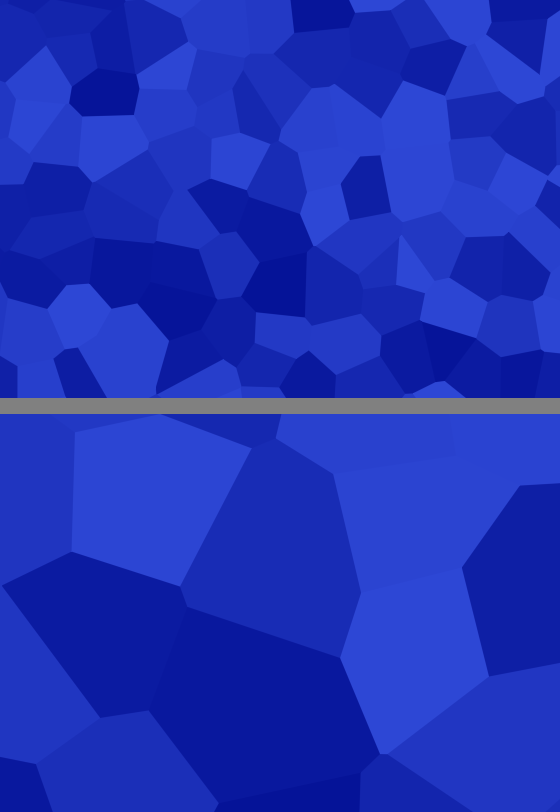
Top, the full canvas; bottom, a detail of the centre.
Reproduce this background procedurally as a Shadertoy shader.

```glsl
const float CELLS_PER_HEIGHT = 8.0;
const float JITTER = 1.0;         // 0 = square grid, 1 = fully scattered seeds
const float SHADE_FLOOR = 0.065;  // lifts the darkest cells
const float SHADE_RANGE = 0.985;  // floor + range above 1 lets light cells merge
const float EDGE_PIXELS = 0.7;    // half width of the smoothed edge
const uint SEED = 23u;
const vec3 DARK_BLUE = vec3(0.008, 0.058, 0.575);
const vec3 LIGHT_BLUE = vec3(0.178, 0.278, 0.836);

// Integer hash: xy places the seed, z sets the shade
vec3 hashCell(ivec2 cell) {
    uvec3 v = uvec3(uvec2(cell + 64), SEED);
    v = v * 1664525u + 1013904223u;
    v.x += v.y * v.z;
    v.y += v.z * v.x;
    v.z += v.x * v.y;
    v ^= v >> 16u;
    v.x += v.y * v.z;
    v.y += v.z * v.x;
    v.z += v.x * v.y;
    return vec3(v >> 8u) / 16777216.0;
}

vec3 shadeColor(float shade) {
    float tone = min(SHADE_FLOOR + SHADE_RANGE * shade, 1.0);
    return mix(DARK_BLUE, LIGHT_BLUE, tone);
}

// Flat Voronoi cells, blended across the bisector of the two nearest seeds
vec3 voronoiMosaic(vec2 p, float edgeWidth) {
    ivec2 home = ivec2(floor(p));
    float nearDist = 1e5, nextDist = 1e5;
    vec3 nearSeed = vec3(0.0), nextSeed = vec3(0.0);  // xy offset, z shade

    for (int y = -2; y <= 2; y++) {
        for (int x = -2; x <= 2; x++) {
            ivec2 cell = home + ivec2(x, y);
            vec3 rnd = hashCell(cell);
            vec2 offset = vec2(cell) + 0.5 + JITTER * (rnd.xy - 0.5) - p;
            float dist = dot(offset, offset);
            vec3 seed = vec3(offset, rnd.z);
            if (dist < nearDist) {
                nextDist = nearDist;
                nextSeed = nearSeed;
                nearDist = dist;
                nearSeed = seed;
            } else if (dist < nextDist) {
                nextDist = dist;
                nextSeed = seed;
            }
        }
    }

    float gap = max(length(nextSeed.xy - nearSeed.xy), 1e-4);
    float edgeDist = 0.5 * (nextDist - nearDist) / gap;
    float coverage = smoothstep(-edgeWidth, edgeWidth, edgeDist);
    return mix(shadeColor(nextSeed.z), shadeColor(nearSeed.z), coverage);
}

void mainImage(out vec4 fragColor, in vec2 fragCoord) {
    float scale = CELLS_PER_HEIGHT / iResolution.y;
    vec3 color = voronoiMosaic(fragCoord * scale, EDGE_PIXELS * scale);
    fragColor = vec4(color, 1.0);
}
```
